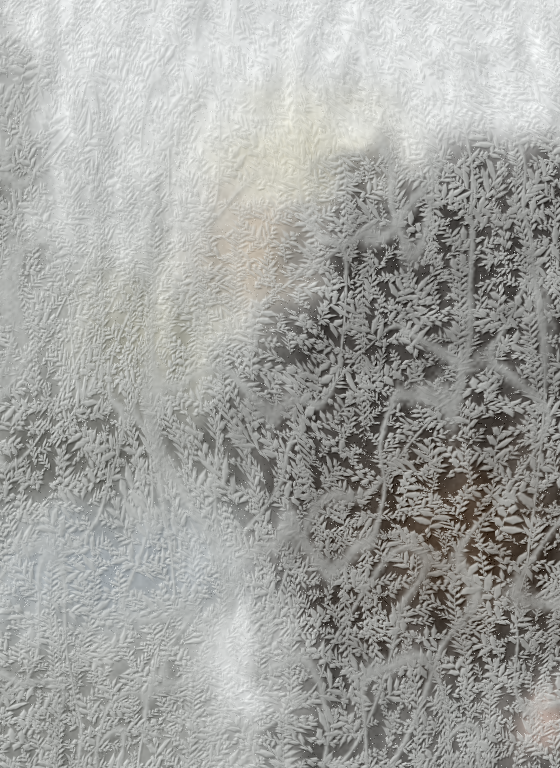
This texture is drawn by a WebGL 2 fragment shader. Its source:

```glsl
#version 300 es
precision highp float;
// Frosted window pane: feathery ice crystals over a blurred view.
// Petal-shaped leaflets are scattered in jittered grids and strung along
// meandering stems; their height is lit as relief over soft colour patches.
uniform vec2 u_resolution;
out vec4 fragColor;

const vec3 FROST  = vec3(0.72, 0.73, 0.72);
const vec3 SKY    = vec3(0.88, 0.89, 0.89);
const vec3 HAZE   = vec3(0.70, 0.71, 0.70);
const vec3 CREAM  = vec3(0.85, 0.83, 0.72);
const vec3 BEIGE  = vec3(0.74, 0.68, 0.60);
const vec3 OLIVE  = vec3(0.68, 0.67, 0.59);
const vec3 SLATE  = vec3(0.36, 0.36, 0.34);
const vec3 ICE    = vec3(0.63, 0.66, 0.68);
const vec3 SHADOW = vec3(0.25, 0.24, 0.23);
const vec3 BROWN  = vec3(0.28, 0.21, 0.15);
const vec3 PINK   = vec3(0.76, 0.68, 0.64);
const float LARGE_CELL = 0.038;
const float SMALL_CELL = 0.023;
const float STEM_GAP = 0.038;
const float RELIEF = 0.17;
const float SWELL = 0.20;
const float GRAIN = 0.08;
const vec2 LIGHT_STEP = vec2(-0.0014, 0.0018);

float hash(vec2 p) {
  vec3 q = fract(p.xyx * vec3(0.1031, 0.1030, 0.0973));
  q += dot(q, q.yzx + 33.33);
  return fract((q.x + q.y) * q.z);
}

float noise(vec2 p) {
  vec2 i = floor(p), f = fract(p);
  f = f * f * (3.0 - 2.0 * f);
  return mix(mix(hash(i), hash(i + vec2(1, 0)), f.x),
             mix(hash(i + vec2(0, 1)), hash(i + vec2(1, 1)), f.x), f.y);
}

float blob(vec2 p, vec2 centre, vec2 radius) {
  vec2 d = (p - centre) / radius;
  return exp(-dot(d, d));
}

// Signed depth inside a stem with slanted petals on both sides.
float leaflets(vec2 q, float size, float spacing, float reach, float slant, float seed) {
  float a = abs(q.x), side = step(0.0, q.x);
  float k = (q.y - slant * a) / spacing + 0.4 * side, index = floor(k);
  float envelope = max(1.0 - abs((index + 0.5) * spacing) / size, 0.0);
  float len = reach * envelope * mix(0.4, 1.2, hash(vec2(index + 50.0, seed + side * 7.0)));
  float t = clamp(1.0 - a / max(len, 0.0001), -1.0, 1.0);
  float petal = 0.5 * min(1.7 * t, 1.25 - 0.8 * t);
  float barb = (petal - abs(fract(k) - 0.5)) * spacing * 0.8;
  return max(barb, min(0.0010 - a, size - abs(q.y)));
}

// Small crystals, one per jittered cell, turned many ways.
float scatter(vec2 p, float cell, float seed) {
  float depth = -1.0;
  for (int j = -1; j <= 1; j++)
    for (int i = -1; i <= 1; i++) {
      vec2 id = floor(p / cell) + vec2(i, j), key = id + seed * 17.0 + 100.0;
      vec2 jitter = vec2(hash(key), hash(key + 41.3)) - 0.5;
      float turn = hash(key + 73.7), angle = (turn - 0.5) * 3.6;
      float size = cell * mix(0.45, 0.80, hash(key + 19.1));
      float c = cos(angle), s = sin(angle);
      vec2 q = mat2(c, s, -s, c) * (p - (id + 0.5 + 0.8 * jitter) * cell);
      float slant = mix(0.25, 0.95, fract(turn * 9.0));
      depth = max(depth, leaflets(q, size, size * 0.45, size * 0.95, slant, key.x + key.y * 3.0));
    }
  return depth;
}

// Long feathered stems that fade in and out along their length.
float stems(vec2 p) {
  float column = floor(p.x / STEM_GAP), r = hash(vec2(column + 60.0, 3.0));
  float sway = (noise(vec2(column * 7.3 + 90.0, p.y * 9.0)) - 0.5) * 0.5;
  float presence = smoothstep(0.30, 0.60, noise(vec2(column * 5.7 + 40.0, p.y * 5.0 + 20.0)));
  vec2 q = vec2(p.x - (column + 0.5 + sway) * STEM_GAP, (p.y + r) * sign(r - 0.3));
  return leaflets(q, 1000.0, 0.0085, 0.012 * presence, 0.8, column + 60.0) - 0.004 * (1.0 - presence);
}

// Thin curving ridges, upright and leaning to the right.
float creases(vec2 p) {
  float upright = abs(noise(p * vec2(19.0, 5.0) + 11.0) - 0.5);
  float leaning = abs(noise(vec2(p.x * 14.0 - p.y * 9.0, (p.x + p.y) * 4.0) + 47.0) - 0.5);
  return max(0.028 - upright, 0.026 - leaning) / 18.0;
}

float frostDepth(vec2 p) {
  vec2 w = p + 0.10 * (vec2(noise(p * 4.0 + 3.0), noise(p * 4.0 + 31.0)) - 0.5);
  w += 0.010 * (vec2(noise(p * 19.0 + 7.0), noise(p * 19.0 + 57.0)) - 0.5);
  float depth = max(scatter(w, LARGE_CELL, 1.0), scatter(w, SMALL_CELL, 5.0));
  depth = max(depth, max(stems(w), creases(w)));
  return depth + 0.0010 * (noise(p * 220.0) - 0.5);
}

// Blurred view behind the pane, in 0..1 across the canvas.
vec3 view(vec2 uv) {
  vec3 c = mix(HAZE, SKY, smoothstep(0.45, 0.95, uv.y + 0.25 * uv.x - 0.1));
  c = mix(c, CREAM, 0.6 * blob(uv, vec2(0.54, 0.80), vec2(0.16, 0.07)));
  c = mix(c, BEIGE, 0.7 * blob(uv, vec2(0.46, 0.67), vec2(0.10, 0.08)));
  c = mix(c, OLIVE, 0.6 * blob(uv, vec2(0.27, 0.56), vec2(0.13, 0.09)));
  c = mix(c, SLATE, 0.85 * blob(uv, vec2(0.18, 0.41), vec2(0.38, 0.075)));
  c = mix(c, SLATE, 0.55 * blob(uv, vec2(0.01, 0.75), vec2(0.05, 0.20)));
  c = mix(c, ICE, 0.9 * blob(uv, vec2(0.18, 0.26), vec2(0.28, 0.07)));
  c = mix(c, SLATE, 0.55 * blob(uv, vec2(0.12, 0.05), vec2(0.40, 0.11)));
  float edge = 0.49 + 0.10 * smoothstep(0.5, 0.75, uv.y) - 0.08 * exp(-pow((uv.y - 0.42) * 10.0, 2.0));
  float mass = smoothstep(-0.10, 0.11, uv.x - edge);
  mass *= 1.0 - smoothstep(0.72, 0.84, uv.y - 0.08 * (uv.x - 0.7));
  mass *= mix(0.65, 0.97, smoothstep(0.06, 0.20, uv.y));
  c = mix(c, SHADOW, mass);
  c = mix(c, BROWN, 0.8 * blob(uv, vec2(0.82, 0.30), vec2(0.20, 0.12)));
  c = mix(c, PINK, 0.8 * blob(uv, vec2(0.98, 0.06), vec2(0.07, 0.04)));
  return mix(c, SKY, 0.8 * blob(uv, vec2(0.42, 0.12), vec2(0.08, 0.10)));
}

void main() {
  vec2 p = gl_FragCoord.xy / u_resolution.y;
  vec2 uv = gl_FragCoord.xy / u_resolution;
  float soft = max(0.0013, 0.6 / u_resolution.y);
  float depth = frostDepth(p), toward = frostDepth(p + LIGHT_STEP);
  float relief = smoothstep(-0.002, 0.003, depth) - smoothstep(-0.002, 0.003, toward);

  // Uneven glass bends and shades the view.
  vec2 bend = vec2(noise(p * 24.0), noise(p * 24.0 + 83.0)) - 0.5;
  vec2 wave = p * vec2(34.0, 15.0) + 2.5 * noise(p * 7.0);
  float swell = noise(wave) - noise(wave + vec2(-0.3, 0.25));
  vec3 glass = view(uv + 0.05 * bend) + SWELL * swell;

  // Frost veils dark glass and turns translucent where the view is bright.
  float cover = smoothstep(-soft, soft, depth) * mix(0.62, 0.92, noise(p * 32.0 + 5.0));
  float bright = smoothstep(0.60, 0.85, glass.g);
  vec3 colour = mix(glass, mix(FROST, glass, 0.1 + 0.6 * bright), cover);

  float grain = 0.6 * noise(p * 230.0) + 0.4 * noise(p * vec2(150.0, 75.0)) - 0.5;
  colour += RELIEF * relief * (1.0 - 0.25 * bright) + GRAIN * grain;
  fragColor = vec4(clamp(colour, 0.0, 1.0), 1.0);
}
```
